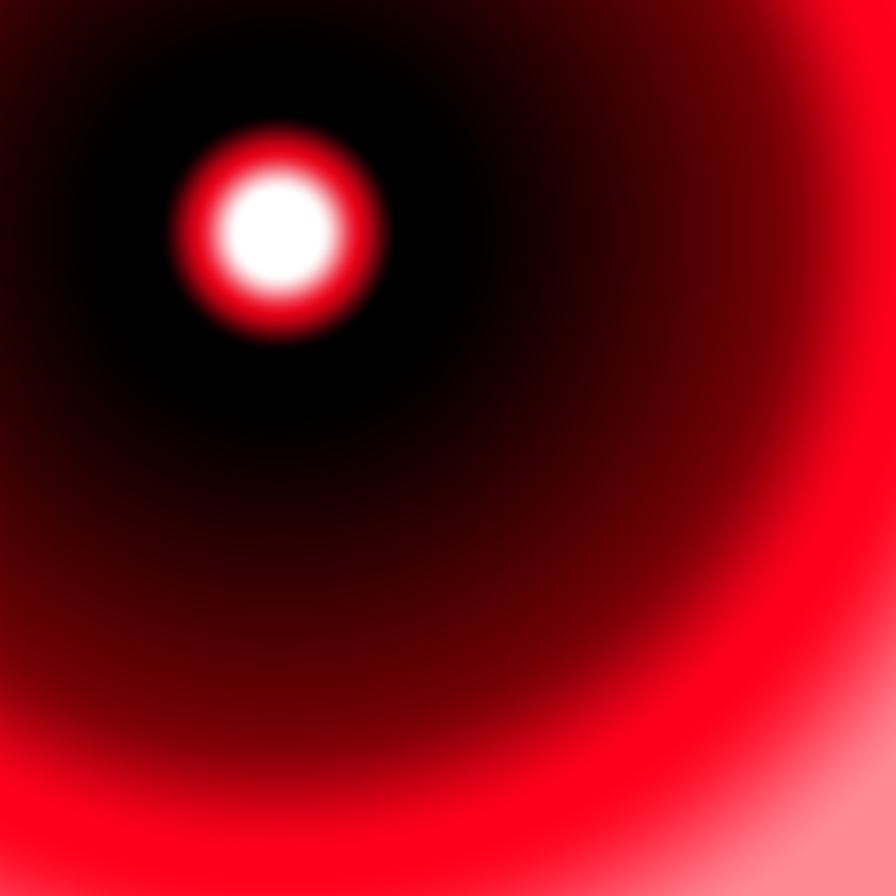
This background is drawn by a Shadertoy shader. Its source:

```glsl
const vec2 LIGHT_CENTER = vec2(0.311, 0.740);

const vec3 BLACK    = vec3(0.0);
const vec3 DARK_RED = vec3(0.45, 0.0, 0.015);
const vec3 RED      = vec3(1.0, 0.0, 0.11);
const vec3 PINK     = vec3(1.0, 0.54, 0.59);
const vec3 WHITE    = vec3(1.0);
const vec3 HALO_RED = vec3(0.92, 0.0, 0.09);

// Start and end radius of each blend, in canvas heights
const vec2 DARK_SPAN = vec2(0.20, 0.56);
const vec2 RED_SPAN  = vec2(0.545, 0.70);
const vec2 PINK_SPAN = vec2(0.715, 0.92);
const vec2 HALO_SPAN = vec2(0.085, 0.135);
const vec2 CORE_SPAN = vec2(0.045, 0.094);

const float DARK_CURVE = 1.2;

float blend(vec2 span, float radius) {
    return smoothstep(span.x, span.y, radius);
}

// Concentric falloff from black through red to pink
vec3 outerGlow(float radius) {
    float ramp = clamp((radius - DARK_SPAN.x) / (DARK_SPAN.y - DARK_SPAN.x), 0.0, 1.0);
    vec3 color = mix(BLACK, DARK_RED, pow(ramp, DARK_CURVE));
    color = mix(color, RED, blend(RED_SPAN, radius));
    return mix(color, PINK, blend(PINK_SPAN, radius));
}

// White core inside a soft red halo
vec3 addLight(vec3 color, float radius) {
    color = mix(HALO_RED, color, blend(HALO_SPAN, radius));
    return mix(WHITE, color, blend(CORE_SPAN, radius));
}

void mainImage(out vec4 fragColor, in vec2 fragCoord) {
    vec2 offset = (fragCoord - LIGHT_CENTER * iResolution.xy) / iResolution.y;
    float radius = length(offset);
    fragColor = vec4(addLight(outerGlow(radius), radius), 1.0);
}
```
